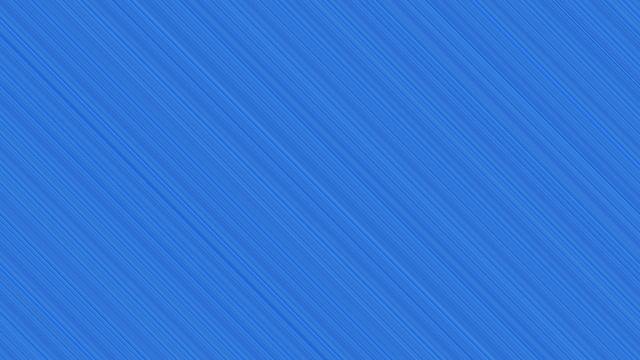
A Shadertoy shader for this pattern:

```glsl
#define REPEATS_ACROSS 13.0
#define THREADS 28.0
#define CALM_START 0.08
#define CALM_END 0.42
#define LINE_WIDTH 0.016
#define VARIATION 0.12
#define GRAIN 0.012
#define SAMPLES 6

const vec3 BASE  = vec3(0.18, 0.44, 0.83);
const vec3 MID   = vec3(0.21, 0.48, 0.85);
const vec3 VIVID = vec3(0.16, 0.45, 0.87);
const vec3 PALE  = vec3(0.23, 0.52, 0.86);
const vec3 DEEP  = vec3(0.16, 0.42, 0.83);
const vec3 DARK  = vec3(0.12, 0.40, 0.85);
const vec3 GLINT = vec3(0.20, 0.54, 0.94);

float hash(float n) {
    return fract(sin(n * 12.99 + 4.1) * 4375.85);
}

float hash2(vec2 p) {
    return fract(sin(dot(p, vec2(12.99, 78.23))) * 4375.85);
}

// Mixed light and dark threads
vec3 busyColour(float h) {
    vec3 c = mix(BASE, MID, step(0.16, h));
    c = mix(c, VIVID, step(0.36, h));
    c = mix(c, PALE, step(0.54, h));
    c = mix(c, DEEP, step(0.77, h));
    return mix(c, DARK, step(0.92, h));
}

// Quieter threads close to the base colour
vec3 calmColour(float h) {
    vec3 c = mix(BASE, MID, step(0.58, h));
    c = mix(c, DEEP, step(0.76, h));
    return mix(c, VIVID, step(0.90, h));
}

float lineMask(float s, float centre) {
    return step(abs(s - centre), LINE_WIDTH);
}

// Colour across one repeat, with a few threads changing between repeats
vec3 stripeProfile(float x) {
    float s = fract(x);
    float index = floor(s * THREADS);
    float h = hash(index);
    float changed = hash2(vec2(index, floor(x)));
    h = mix(h, fract(changed * 17.0), step(changed, VARIATION));
    float calm = step(CALM_START, s) * step(s, CALM_END);
    vec3 c = mix(busyColour(h), calmColour(h), calm);

    // Narrow bright lines with dark lines beside them
    c = mix(c, GLINT, lineMask(s, 0.92));
    c = mix(c, DARK, lineMask(s, 0.965));
    c = mix(c, PALE, lineMask(s, 0.55));
    return mix(c, DARK, lineMask(s, 0.59));
}

void mainImage(out vec4 fragColor, in vec2 fragCoord) {
    vec2 uv = fragCoord / iResolution.x;
    float diagonal = (uv.x + uv.y) * REPEATS_ACROSS;
    float footprint = REPEATS_ACROSS / iResolution.x;

    // Average across the pixel to smooth the thread edges
    vec3 colour = vec3(0.0);
    for (int i = 0; i < SAMPLES; i++) {
        float offset = (float(i) + 0.5) / float(SAMPLES) - 0.5;
        colour += stripeProfile(diagonal + offset * footprint);
    }
    colour /= float(SAMPLES);

    // Faint grain on a grid tied to the canvas
    colour += GRAIN * (hash2(floor(uv * 512.0)) - 0.5);
    fragColor = vec4(colour, 1.0);
}
```
